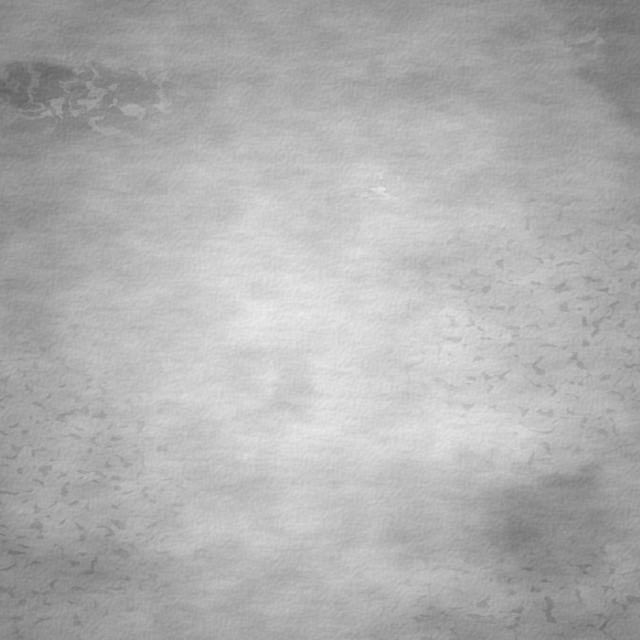
This texture is drawn by a Shadertoy shader. Its source:

```glsl
// Worn grey plaster: a bright centre falling off to dark corners, stained by
// soft patches whose rims are warped by gradient noise, then covered with
// horizontal streaks, small pits, pale flakes and a fine embossed grain.

const vec2  GLOW_CENTER   = vec2(0.52, 0.455);
const float GLOW_FALLOFF  = 3.2;
const float EDGE_TONE     = 0.46;
const float GLOW_TONE     = 0.395;
const float WARP_AMOUNT   = 0.07;
const float MOTTLE_AMOUNT = 0.085;
const float STREAK_AMOUNT = 0.045;
const float PIT_AMOUNT    = 0.065;
const float FLAKE_AMOUNT  = 0.085;
const float GRAIN_AMOUNT  = 0.035;

// Pseudo-random unit vector for a lattice cell
vec2 cellGradient(vec2 cell) {
    uvec2 q = uvec2(ivec2(cell) + 4096);
    uint h = q.x * 1597u ^ q.y * 51749u;
    h = (h ^ (h >> 15)) * 73939133u;
    h = (h ^ (h >> 13)) * 39119u;
    h ^= h >> 16;
    float angle = float(h & 65535u) / 65536.0 * 6.28318;
    return vec2(cos(angle), sin(angle));
}

float gradientNoise(vec2 p) {
    vec2 i = floor(p), f = p - i;
    vec2 w = f * f * f * (f * (f * 6.0 - 15.0) + 10.0);
    vec2 e = vec2(1.0, 0.0);
    float a = dot(cellGradient(i), f);
    float b = dot(cellGradient(i + e.xy), f - e.xy);
    float c = dot(cellGradient(i + e.yx), f - e.yx);
    float d = dot(cellGradient(i + e.xx), f - e.xx);
    return mix(mix(a, b, w.x), mix(c, d, w.x), w.y);
}

float fbm(vec2 p) {
    float sum = 0.0, amp = 0.7;
    for (int i = 0; i < 5; i++) {
        sum += amp * gradientNoise(p);
        p = mat2(1.92, 0.36, -0.36, 1.92) * p + 17.3;
        amp *= 0.56;
    }
    return sum;
}

// Elliptical mask; softness is the width of the rim relative to the radius
float patchMask(vec2 p, vec2 center, vec2 radius, float softness) {
    float d = length((p - center) / radius);
    return 1.0 - smoothstep(1.0 - softness, 1.0 + softness, d);
}

// Broad stains, darker and lighter than the wall
float stains(vec2 p) {
    float s = 0.0;
    // upper left weathered band and its left edge
    s -= 0.060 * patchMask(p, vec2(0.09, 0.83), vec2(0.17, 0.06), 0.6);
    s -= 0.045 * patchMask(p, vec2(0.04, 0.865), vec2(0.09, 0.025), 0.4);
    s -= 0.035 * patchMask(p, vec2(0.02, 0.64), vec2(0.16, 0.12), 0.9);
    // lower right stain with a ragged upper rim
    s -= 0.095 * patchMask(p, vec2(0.86, 0.17), vec2(0.10, 0.11), 0.35);
    s -= 0.060 * patchMask(p, vec2(0.72, 0.20), vec2(0.15, 0.085), 0.5);
    s += 0.055 * patchMask(p, vec2(0.76, 0.32), vec2(0.13, 0.055), 0.6);
    // central blotch and the clouds around it
    s -= 0.060 * patchMask(p, vec2(0.46, 0.39), vec2(0.03, 0.045), 0.7);
    s -= 0.045 * patchMask(p, vec2(0.67, 0.56), vec2(0.11, 0.055), 0.7);
    s += 0.030 * patchMask(p, vec2(0.50, 0.51), vec2(0.15, 0.04), 0.8);
    s += 0.020 * patchMask(p, vec2(0.33, 0.55), vec2(0.10, 0.035), 0.8);
    s -= 0.025 * patchMask(p, vec2(0.60, 0.45), vec2(0.10, 0.03), 0.8);
    // lower left and bottom dirt
    s -= 0.050 * patchMask(p, vec2(0.09, 0.11), vec2(0.16, 0.05), 0.7);
    s -= 0.035 * patchMask(p, vec2(0.36, 0.25), vec2(0.05, 0.03), 0.8);
    s -= 0.050 * patchMask(p, vec2(0.76, 0.01), vec2(0.25, 0.03), 0.7);
    return s;
}

void mainImage(out vec4 fragColor, in vec2 fragCoord) {
    vec2 uv = fragCoord / iResolution.xy;
    vec2 wide = uv * vec2(1.0, 1.6);

    // Central glow
    vec2 fromGlow = uv - GLOW_CENTER;
    float tone = EDGE_TONE + GLOW_TONE * exp(-GLOW_FALLOFF * dot(fromGlow, fromGlow));

    // Stains with ragged rims
    vec2 warp = vec2(fbm(wide * 11.0), fbm(wide * 11.0 + 41.0));
    vec2 ragged = uv + WARP_AMOUNT * warp * vec2(1.0, 0.6);
    tone += stains(ragged);

    // Diagonal shadow at upper right, faint step along the upper band
    float diagonal = dot(ragged - vec2(0.93, 0.88), normalize(vec2(1.0, 0.7)));
    tone -= 0.055 * smoothstep(-0.012, 0.02, diagonal);
    float band = smoothstep(0.80, 0.875, ragged.y) * (1.0 - smoothstep(0.885, 0.9, ragged.y));
    tone -= 0.035 * band * (1.0 - smoothstep(0.65, 0.85, uv.x));

    // Mottling and horizontal streaks
    tone += MOTTLE_AMOUNT * fbm(wide * 9.0 + 5.0);
    tone += STREAK_AMOUNT * fbm(uv * vec2(18.0, 75.0) + 3.0);

    // Dark pits, densest at the right and in the lower corners
    float pitArea = patchMask(uv, vec2(0.86, 0.48), vec2(0.20, 0.19), 0.6)
        + patchMask(uv, vec2(0.06, 0.22), vec2(0.20, 0.22), 0.8)
        + patchMask(uv, vec2(0.92, 0.04), vec2(0.28, 0.10), 0.7);
    float pits = smoothstep(0.12, 0.42, gradientNoise(uv * vec2(62.0, 88.0) + 2.0 * warp));
    tone -= PIT_AMOUNT * pits * (0.12 + min(pitArea, 1.0));

    // Pale flakes where the surface has peeled
    float flakeArea = patchMask(uv, vec2(0.14, 0.85), vec2(0.13, 0.06), 0.6)
        + patchMask(uv, vec2(0.60, 0.72), vec2(0.05, 0.03), 0.6)
        + 0.7 * patchMask(uv, vec2(0.92, 0.94), vec2(0.04, 0.03), 0.7);
    float flakes = smoothstep(0.06, 0.30, gradientNoise(uv * vec2(38.0, 52.0) + 3.0 * warp));
    tone += FLAKE_AMOUNT * flakes * flakeArea;

    // Fine grain lit from the upper left
    vec2 grainPoint = uv * 170.0;
    float relief = gradientNoise(grainPoint) - gradientNoise(grainPoint + vec2(-0.35, 0.35));
    tone += GRAIN_AMOUNT * (relief + 0.5 * gradientNoise(uv * vec2(110.0, 150.0)));

    fragColor = vec4(vec3(clamp(tone, 0.0, 1.0)), 1.0);
}
```
